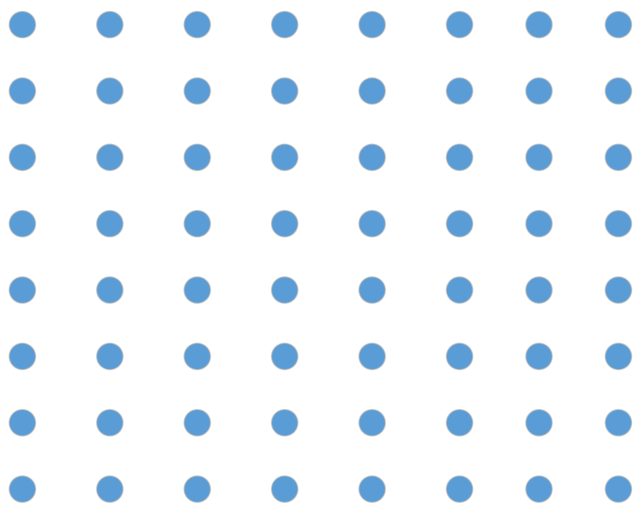
A WebGL 2 fragment shader for this pattern:

```glsl
#version 300 es
precision highp float;
// Eight by eight grid of blue dots with thin grey rims on white; the last columns sit closer.
uniform vec2 u_resolution;
out vec4 fragColor;

// Offset from the nearest dot centre, in units of the canvas height
vec2 offsetFromDot(vec2 p) {
  // Columns are counted from the sixth, where the spacing narrows
  float x = p.x - 0.8967;
  float columnPitch = x < 0.0 ? 0.1706 : 0.155;
  float column = clamp(floor(x / columnPitch + 0.5), -5.0, 2.0);

  // Rows are evenly spaced from the bottom
  float y = p.y - 0.0447;
  float row = clamp(floor(y / 0.1296 + 0.5), 0.0, 7.0);

  return vec2(x - column * columnPitch, y - row * 0.1296);
}

// Antialiased disc coverage
float disc(float dist, float radius, float softness) {
  return 1.0 - smoothstep(radius - softness, radius + softness, dist);
}

void main() {
  // Keep the grid's proportions on a canvas of any shape
  vec2 p = gl_FragCoord.xy / u_resolution * vec2(512.0 / 410.0, 1.0);
  float softness = max(0.8 / u_resolution.y, 0.0012);
  float dist = length(offsetFromDot(p));

  vec3 white = vec3(1.0);
  vec3 rimGrey = vec3(0.76, 0.75, 0.74);
  vec3 dotBlue = vec3(0.35, 0.61, 0.84);

  // Rim first, blue fill on top
  vec3 color = mix(white, rimGrey, disc(dist, 0.0267, softness));
  color = mix(color, dotBlue, disc(dist, 0.0249, softness));
  fragColor = vec4(color, 1.0);
}
```
